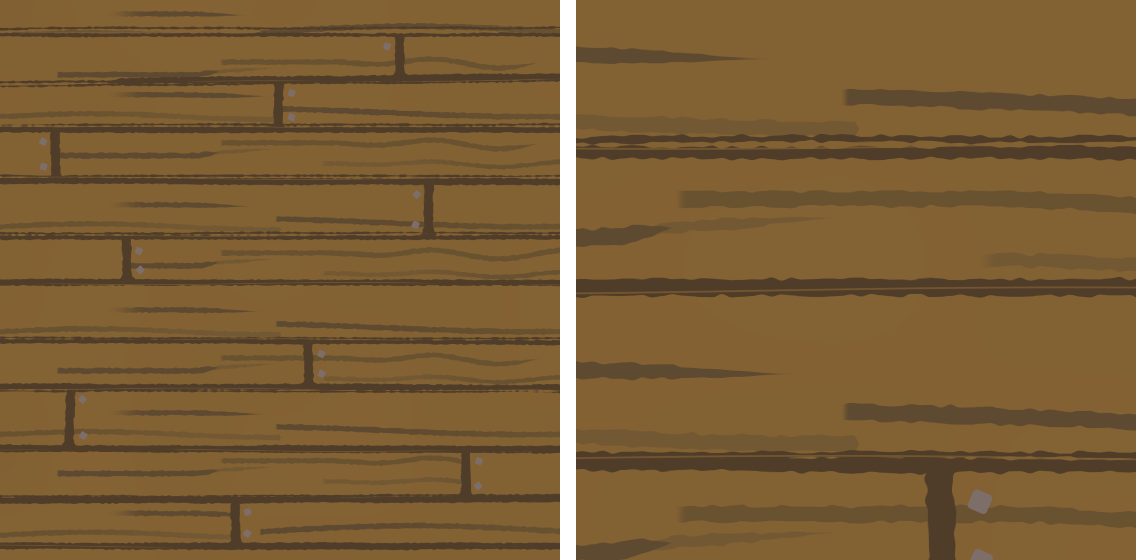
Left, the full canvas; right, a detail of the centre.
A Shadertoy shader for this texture:

```glsl
// Flat painted wooden planks: eleven horizontal boards split by rough dark seams.
// Two alternating sets of brushed grain strokes fill the boards; upright joints
// with pale nails break them up. Every brush edge is roughened by value noise.

const float SPAN = 768.0; // canvas side in layout units, y running downwards
const int COUNT = 11;
const vec3 WOOD = vec3(0.51, 0.38, 0.20);
const vec3 FAINT = vec3(0.45, 0.35, 0.20);
const vec3 MEDIUM = vec3(0.41, 0.32, 0.19);
const vec3 STRONG = vec3(0.37, 0.29, 0.19);
const vec3 DARK = vec3(0.31, 0.24, 0.16);
const vec3 NAIL = vec3(0.49, 0.43, 0.41);

// Seam: height at left, height at right, thickness, offset of the thin strand
const vec4 SEAMS[COUNT] = vec4[COUNT](
    vec4(48, 47.5, 4.5, -9), vec4(113, 105.5, 7.5, 5), vec4(178, 178, 7.5, -7),
    vec4(248, 249, 8, -7), vec4(326, 325.5, 5.5, -6), vec4(387, 387.5, 7.5, 3),
    vec4(468, 469.5, 6, -5), vec4(530, 531.5, 8, 6), vec4(614.5, 616, 8.5, 4),
    vec4(686, 684, 9, -5), vec4(749, 749, 9, 0));

// Board below each seam: joint x (negative if none), nail side, grain height, grain cut at joint
const vec4 BOARDS[COUNT] = vec4[COUNT](
    vec4(548, -1, 84, 0), vec4(382, 1, 131, 1), vec4(76, -1, 195, 0),
    vec4(588, -1, 282, 0), vec4(174, 1, 346, 1), vec4(-99, 1, 426, 0),
    vec4(423, 1, 490, 0), vec4(96, 1, 567, 0), vec4(639, 1, 631, 1),
    vec4(323, 1, 705, 1), vec4(-99, 1, 788, 0));

float hash(vec2 p) {
    p = fract(p * vec2(0.1031, 0.1137));
    p += dot(p, p.yx + 33.33);
    return fract((p.x + p.y) * p.x * 17.0);
}

float noise(vec2 p) {
    vec2 i = floor(p), f = fract(p);
    f = f * f * (3.0 - 2.0 * f);
    return mix(mix(hash(i), hash(i + vec2(1, 0)), f.x),
               mix(hash(i + vec2(0, 1)), hash(i + 1.0), f.x), f.y);
}

float ink(float d, float aa) { return 1.0 - smoothstep(-aa, aa, d); }

float seamHeight(int i, float x) { return mix(SEAMS[i].x, SEAMS[i].y, x / SPAN); }

// Brush stroke; reach = start x, end x, fade-in length, taper-out length
float stroke(vec2 p, vec4 reach, float y, float width, float aa) {
    float taper = 1.0 - smoothstep(reach.y - reach.w, reach.y, p.x);
    float rough = (noise(p * 0.22) - 0.5) * 1.8;
    float d = abs(p.y - y) - (0.5 * width + rough) * taper;
    return ink(d, aa) * smoothstep(reach.x, reach.x + reach.z, p.x) * min(1.0, taper * 5.0);
}

// Keeps the part of a stroke on the same side of the joint as its middle
float keepSide(float x, vec4 board, float middle) {
    return board.w > 0.5 && (x - board.x) * (middle - board.x) < 0.0 ? 0.0 : 1.0;
}

vec3 grainStraight(vec3 col, vec2 p, vec4 board, float seed, float aa) {
    float x = p.x, y = board.z;
    float tip = 340.0 + 42.0 * hash(vec2(seed, 7));
    float top = stroke(p, vec4(145, tip, 55, 85), y - 1.0 + 2.0 * smoothstep(240.0, 350.0, x), 7.0, aa);
    float low = stroke(p, vec4(-9, 386, 5, 3), y + 29.0 - 4.0 * sin(x * 0.0125), 7.0, aa);
    float rise = seed > 8.5 ? 25.0 - 9.0 * sin((x - 350.0) * 0.0072)
                            : 18.0 + 11.0 * smoothstep(340.0, 720.0, x);
    float right = stroke(p, vec4(seed > 8.5 ? 355 : 377, 790, 4, 4), y + rise, 7.5, aa);
    col = mix(col, mix(MEDIUM, FAINT, smoothstep(60.0, 300.0, x)), low * keepSide(x, board, 192.0));
    col = mix(col, mix(STRONG, MEDIUM, smoothstep(500.0, 768.0, x)), right * keepSide(x, board, 570.0));
    return mix(col, STRONG, top * keepSide(x, board, 260.0));
}

vec3 grainWavy(vec3 col, vec2 p, vec4 board, float seed, float aa) {
    float x = p.x, y = board.z;
    float wave = mix(1.0, 3.0 - 6.0 * cos((x - 590.0) * 0.033), smoothstep(440.0, 600.0, x));
    float tip = abs(seed - 4.0) < 0.5 ? 850.0 : 746.0;
    float top = stroke(p, vec4(301, tip, 6, 55), y + wave, 7.0, aa);
    float low = stroke(p, vec4(440, 830, 8, 50), y + 28.5 + 0.6 * wave, 6.0, aa);
    float bend = 18.5 - 5.0 * smoothstep(265.0, 310.0, x) - 4.0 * smoothstep(300.0, 380.0, x);
    float left = stroke(p, vec4(77, 303, 4, 20), y + bend, 7.5, aa);
    float tail = stroke(p, vec4(270, 382, 30, 60), y + bend, 5.0, aa);
    col = mix(col, MEDIUM, top * keepSide(x, board, 535.0));
    col = mix(col, mix(FAINT, MEDIUM, smoothstep(540.0, 700.0, x)), low * keepSide(x, board, 604.0));
    col = mix(col, FAINT, tail);
    return mix(col, STRONG, left * keepSide(x, board, 189.0));
}

vec3 jointAndNails(vec3 col, vec2 p, vec4 board, float top, float bottom, float seed, float aa) {
    for (int k = 0; k < 2; k++) {
        float key = seed + 20.0 * float(k);
        vec2 c = vec2(board.x + board.y * 17.0, k == 0 ? top + 17.0 : bottom - 18.0);
        vec2 q = p - c - 3.0 * (vec2(hash(vec2(key, 3)), hash(vec2(key, 5))) - 0.5);
        float turn = 0.4 + hash(vec2(key, 9));
        q = abs(mat2(cos(turn), sin(turn), -sin(turn), cos(turn)) * q);
        if (key != 20.0) col = mix(col, NAIL, ink(length(max(q - 2.8, 0.0)) - 1.9, aa));
    }
    float lean = (hash(vec2(seed, 31)) - 0.4) * 0.09 * (p.y - top - 30.0);
    float foot = 5.0 * exp(-abs(p.y - bottom + 4.0) / 3.0);
    float d = abs(p.x - board.x - lean) - 6.2 - foot + 2.4 * (noise(p * 0.2 + seed) - 0.5);
    return mix(col, DARK, ink(d, aa));
}

vec3 seamPaint(vec3 col, vec2 p, int i, float aa) {
    float seed = float(i) * 13.7, y = seamHeight(i, p.x), shift = SEAMS[i].w;
    float wobble = 2.0 * (noise(vec2(p.x * 0.013, seed)) - 0.5);
    float thick = SEAMS[i].z * (0.9 + 0.3 * noise(vec2(p.x * 0.01, seed + 5.0)));
    if (i == 1) thick *= mix(0.45, 1.15, smoothstep(150.0, 165.0, p.x));
    float strand = 2.8 * smoothstep(0.15, 0.5, noise(vec2(p.x * 0.007, seed + 9.0)) + 0.2);
    vec4 whole = vec4(-9, 900, 1, 1);
    col = mix(col, DARK, stroke(p, whole, y + wobble * 0.6, thick, aa));
    col = mix(col, DARK, stroke(p, whole, y + shift - wobble, strand, aa));
    // Thin scratch of bare wood drifting through the seam
    float sweep = y + shift * 0.55 + 1.6 * sin(p.x * 0.011 + seed);
    float shown = smoothstep(0.4, 0.6, noise(vec2(p.x * 0.006, seed + 17.0)));
    return mix(col, WOOD, 0.7 * shown * ink(abs(p.y - sweep) - 0.4, aa));
}

void mainImage(out vec4 fragColor, in vec2 fragCoord) {
    vec2 uv = fragCoord / iResolution.xy;
    vec2 p = vec2(uv.x, 1.0 - uv.y) * SPAN;
    float aa = 0.7 * SPAN / iResolution.y;

    // Board under this point; the last one wraps over the top edge
    int i = COUNT - 1;
    for (int k = 0; k < COUNT; k++) if (p.y > seamHeight(k, p.x)) i = k;
    vec2 q = p + vec2(0, p.y < seamHeight(0, p.x) ? SPAN : 0.0);
    float seed = float(i);
    float top = seamHeight(i, p.x);
    float bottom = i == COUNT - 1 ? SPAN + SEAMS[0].x : seamHeight(i + 1, p.x);

    vec3 col = WOOD * (0.99 + 0.025 * noise(p * 0.008));
    if (i % 2 == 1 || i == COUNT - 1) col = grainStraight(col, q, BOARDS[i], seed, aa);
    else col = grainWavy(col, q, BOARDS[i], seed, aa);
    if (BOARDS[i].x > 0.0) col = jointAndNails(col, q, BOARDS[i], top, bottom, seed, aa);
    for (int k = 0; k < COUNT; k++) col = seamPaint(col, p, k, aa);
    fragColor = vec4(col, 1.0);
}
```
